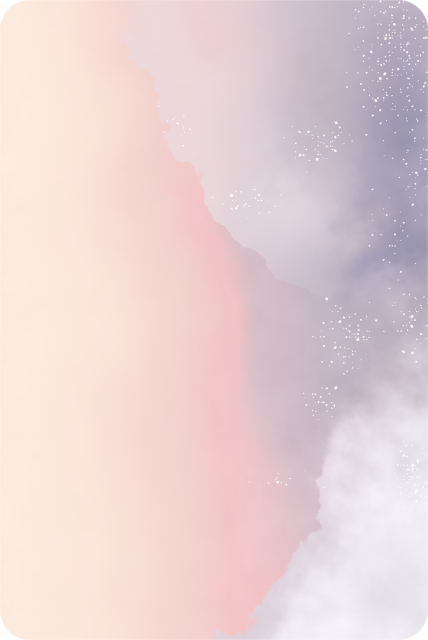
Write a WebGL 1 fragment shader that draws this background.

```glsl
precision highp float;
// Watercolour wash: cream to pink to lilac, with two ragged clouds and white paint flecks.

uniform vec2 u_resolution;

const vec3 CREAM = vec3(0.995, 0.92, 0.87);
const vec3 PEACH = vec3(0.982, 0.885, 0.845);
const vec3 BLUSH = vec3(0.945, 0.82, 0.805);
const vec3 PINK = vec3(0.957, 0.77, 0.78);
const vec3 MAUVE = vec3(0.845, 0.755, 0.79);
const vec3 LILAC = vec3(0.745, 0.70, 0.76);
const vec3 DUSK = vec3(0.60, 0.585, 0.695);
const vec3 MIST = vec3(0.925, 0.85, 0.86);
const vec3 PEARL = vec3(0.925, 0.915, 0.94);

float hash(vec2 p) {
  vec3 q = fract(vec3(p.xyx) * 0.1031);
  q += dot(q, q.yzx + 33.33);
  return fract((q.x + q.y) * q.z);
}

float noise(vec2 p) {
  vec2 i = floor(p), f = fract(p);
  f = f * f * (3.0 - 2.0 * f);
  return mix(mix(hash(i), hash(i + vec2(1.0, 0.0)), f.x),
             mix(hash(i + vec2(0.0, 1.0)), hash(i + 1.0), f.x), f.y);
}

// Centred fractal noise, roughly -0.5 to 0.5
float fbm(vec2 p) {
  float sum = 0.0, amp = 0.75;
  for (int i = 0; i < 6; i++) {
    sum += amp * (noise(p) - 0.5);
    p = mat2(1.6, 1.2, -1.2, 1.6) * p + 7.3;
    amp *= 0.53;
  }
  return sum;
}

// Steps with softened risers, like overlapping dried layers
float terrace(float v, float steps) {
  float s = v * steps;
  return (floor(s) + smoothstep(0.5, 1.0, fract(s))) / steps;
}

// Soft elliptical spot
float spot(vec2 p, vec2 center, vec2 radius) {
  vec2 d = (p - center) / radius;
  return exp(-dot(d, d));
}

// Vertical wash whose pink ridge leans right towards the bottom
vec3 wash(vec2 p) {
  float ridge = 0.405 + 0.11 * p.y;
  float t = p.x / ridge;
  vec3 col = mix(CREAM, PEACH, smoothstep(0.05, 0.6, t));
  col = mix(col, BLUSH, smoothstep(0.45, 0.9, t));
  col = mix(col, PINK, 0.95 * smoothstep(0.84, 1.0, t) * smoothstep(0.25, 0.5, p.y));
  float fade = mix(0.09, 0.24, smoothstep(0.7, 1.35, p.y));
  col = mix(col, MAUVE, smoothstep(0.01, fade + 0.01, p.x - ridge));
  return mix(col, LILAC, smoothstep(0.58, 0.84, p.x) * smoothstep(1.4, 0.75, p.y));
}

// Upper cloud, tinted from mist on the left to lilac on the right
vec3 upperCloud(vec2 p) {
  vec3 col = mix(MIST, LILAC, 0.95 * smoothstep(0.49, 0.84, p.x + 0.06 * p.y));
  col = mix(col, PINK, 0.4 * spot(p, vec2(0.50, 0.04), vec2(0.08, 0.13)));
  col = mix(col, MIST, 0.5 * spot(p, vec2(0.42, 0.18), vec2(0.09, 0.16)));
  return mix(col, vec3(0.885, 0.84, 0.87), 0.9 * spot(p, vec2(0.70, 0.49), vec2(0.17, 0.14)));
}

// Where the paint flecks gather
float fleckDensity(vec2 p) {
  float d = 0.8 * spot(p, vec2(0.92, 0.12), vec2(0.08, 0.14));
  d += 0.6 * spot(p, vec2(0.98, 0.37), vec2(0.04, 0.10));
  d += 0.6 * spot(p, vec2(0.75, 0.33), vec2(0.06, 0.05));
  d += 0.8 * spot(p, vec2(0.58, 0.475), vec2(0.06, 0.025));
  d += 0.5 * spot(p, vec2(0.41, 0.29), vec2(0.04, 0.04));
  d += 0.35 * spot(p, vec2(0.90, 0.56), vec2(0.05, 0.10));
  d += 0.7 * spot(p, vec2(0.81, 0.79), vec2(0.06, 0.07));
  d += 0.8 * spot(p, vec2(0.75, 0.94), vec2(0.035, 0.035));
  d += 0.6 * spot(p, vec2(0.97, 0.74), vec2(0.04, 0.08));
  d += 0.8 * spot(p, vec2(0.96, 1.10), vec2(0.03, 0.09));
  return d + 0.4 * spot(p, vec2(0.67, 1.13), vec2(0.07, 0.025));
}

// One jittered, slightly squashed fleck per grid cell, kept with the given chance
float flecks(vec2 p, float cells, float chance, float pixel) {
  vec2 g = p * cells, id = floor(g);
  vec2 d = fract(g) - 0.35 - 0.3 * vec2(hash(id + 3.1), hash(id + 17.7));
  d.x += 0.7 * (hash(id + 29.3) - 0.5) * d.y;
  float size = hash(id + 41.3);
  float radius = mix(0.12, 0.34, size * size);
  float blur = pixel * cells * 0.7;
  float inside = 1.0 - smoothstep(radius - blur, radius + blur, length(d));
  return inside * step(hash(id + 61.9) + 0.01, chance);
}

void main() {
  vec2 uv = gl_FragCoord.xy / u_resolution;
  vec2 p = vec2(uv.x, 1.5 * (1.0 - uv.y)); // y runs down from the top edge
  float pixel = 1.0 / u_resolution.x;
  float broad = fbm(p * 4.0 + 2.0), fine = fbm(p * 10.0 + 21.0);
  float layers = terrace(0.6 * broad + 0.4 * fine, 14.0);
  vec2 q = p + vec2(0.07 * broad + 0.07 * layers + 0.02 * fine, 0.09 * fine);

  // Wash with the dusky pool on the right
  vec3 col = wash(q);
  float dusk = spot(q, vec2(0.93, 0.32), vec2(0.12, 0.22)) + spot(q, vec2(0.88, 0.59), vec2(0.09, 0.09));
  col = mix(col, DUSK, 0.85 * min(dusk, 1.0));

  // Upper cloud: crisp left rim, soft right side
  float rim = min(p.x - 0.32 - 0.8 * pow(p.y, 2.1), 0.66 - p.y) + 0.06 * broad + 0.09 * fine;
  float soft = 0.004 + 0.05 * smoothstep(0.12, 0.0, p.y) + 0.06 * smoothstep(0.72, 0.85, p.x);
  float cover = smoothstep(-soft, soft, rim) * (1.0 - smoothstep(0.77, 0.91, q.x + 0.06 * fine));
  col = mix(col, upperCloud(q), 0.95 * cover);

  // Lower cloud: its rim sharpens towards the bottom
  float edge = 0.77 - 0.3 * (p.y - 1.22) - 0.5 * max(p.y - 1.22, 0.0) + 0.5 * max(0.85 - p.y, 0.0);
  float bank = p.x - edge + 0.07 * broad + 0.12 * fine;
  soft = mix(0.006, 0.10, smoothstep(1.15, 0.8, p.y));
  vec3 pearl = mix(vec3(0.87, 0.825, 0.86), PEARL, smoothstep(0.0, 0.16, bank));
  col = mix(col, pearl, smoothstep(-soft, soft, bank) * smoothstep(0.58, 1.1, p.y));

  // Pigment mottling, stronger in the cool half
  col += (0.5 * fine + 0.6 * layers) * mix(0.02, 0.085, smoothstep(0.4, 0.8, p.x));

  // Paint flecks
  float density = fleckDensity(p);
  float white = max(flecks(p, 95.0, 0.28 * density, pixel), flecks(p + 5.0, 150.0, 0.28 * density, pixel));
  col = mix(col, vec3(1.0), 0.9 * white);

  // Rounded card on white
  vec2 corner = abs(p - vec2(0.5, 0.75)) - vec2(0.43, 0.68);
  float card = length(max(corner, 0.0)) - 0.07;
  col = mix(col, vec3(1.0), smoothstep(-pixel, pixel, card));
  gl_FragColor = vec4(col, 1.0);
}
```
